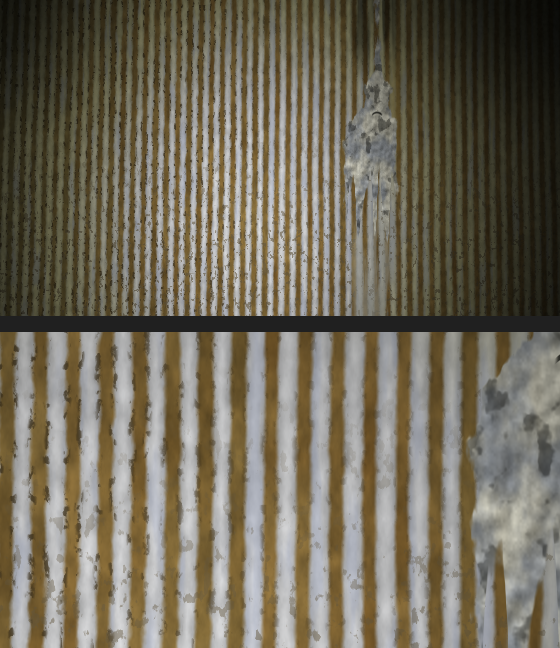
Top, the full canvas; bottom, a detail of the centre.
This texture is drawn by a WebGL 2 fragment shader. Its source:

```glsl
#version 300 es
precision highp float;
// Corrugated pale ribs with rusty grooves, a torn grey patch and a soft lamp glow.
uniform vec2 u_resolution;
out vec4 fragColor;

float hash(vec2 p) {
    vec3 q = fract(vec3(p.xyx) * 0.1031);
    q += dot(q, q.yzx + 33.33);
    return fract((q.x + q.y) * q.z);
}

float noise(vec2 p) {
    vec2 i = floor(p), f = fract(p);
    f = f * f * (3.0 - 2.0 * f);
    return mix(mix(hash(i), hash(i + vec2(1, 0)), f.x),
               mix(hash(i + vec2(0, 1)), hash(i + vec2(1, 1)), f.x), f.y);
}

float fbm(vec2 p) {
    float sum = 0.0, amp = 0.53;
    for (int i = 0; i < 4; i++) {
        sum += amp * noise(p);
        p = p * 2.03 + 17.1;
        amp *= 0.5;
    }
    return sum;
}

// Lamp falloff: wider to the left and upwards than to the right
float lampLight(vec2 p) {
    vec2 d = p - vec2(0.80, 0.30);
    float fall = d.x * d.x * (d.x > 0.0 ? 2.0 : 1.75) + d.y * d.y * 1.3;
    float topCorners = smoothstep(0.5, 1.05, p.y) * smoothstep(0.3, 0.95, abs(d.x));
    return exp(-fall - 0.7 * topCorners);
}

// Torn area: narrow at the top, ragged drips at the bottom
float tornMask(vec2 p, float px) {
    float halfWidth = mix(0.078, 0.042, smoothstep(0.60, 0.66, p.y));
    halfWidth *= 1.0 - smoothstep(0.70, 0.81, p.y);
    float ragged = 0.045 * (fbm(p * vec2(45, 22)) - 0.5);
    float side = abs(p.x - 1.174 - 0.02 * smoothstep(0.55, 0.7, p.y)) - halfWidth + ragged;
    float bottom = 0.36 + 0.26 * (noise(vec2(p.x * 75.0, 3.0)) - 0.5) + ragged;
    return (1.0 - smoothstep(-px, px + 0.004, side)) * smoothstep(-0.01, 0.015, p.y - bottom);
}

void main() {
    vec2 p = gl_FragCoord.xy / u_resolution.y;
    float px = 1.0 / u_resolution.y;
    float light = lampLight(p);

    // Ribs, leaning slightly towards the left
    float period = 0.03495;
    float u = (p.x - 0.025 * (1.15 - p.x) * (p.y - 0.5) - 0.8766) / period;
    u += 0.10 * (noise(vec2(p.x * 9.0, p.y * 4.0)) - 0.5);
    float id = floor(u + 0.5);
    float across = u - id;
    float rnd = hash(vec2(id + 80.0, 5.0));

    // Groove edges, rougher away from the middle
    float rough = mix(0.22, 0.11, smoothstep(0.55, 0.95, p.x));
    float wobble = rough * (fbm(vec2(id * 7.3 + across * 3.0, p.y * 48.0)) - 0.5);
    float edge = abs(across) - (0.215 + 0.05 * (rnd - 0.5) + wobble);
    float soft = 0.07 + 0.5 * px / period;
    float groove = 1.0 - smoothstep(-soft, soft, edge);

    // Rib paint, yellower where the light is weak
    float grain = fbm(p * vec2(90, 45));
    vec3 rib = mix(vec3(0.75, 0.73, 0.54), vec3(0.79, 0.79, 0.80), smoothstep(0.45, 0.85, light));
    rib *= 0.88 + 0.24 * grain;
    rib *= 1.0 - 0.14 * smoothstep(0.28, 0.0, edge);
    rib = mix(rib, vec3(0.60, 0.64, 0.76), 0.35 * smoothstep(0.5, 0.75, fbm(p * vec2(50, 7) + 31.0)));

    // Rust, with brown and olive streaks
    float streak = fbm(vec2(id * 3.7, p.y * 9.0) + 4.0);
    vec3 rust = mix(vec3(0.39, 0.27, 0.11), vec3(0.59, 0.48, 0.27), streak);
    rust = mix(rust, vec3(0.40, 0.39, 0.23), 0.45 * smoothstep(0.5, 0.0, p.x) + 0.2 * rnd);
    rust *= 0.8 + 0.4 * grain;
    vec3 color = mix(rib, rust, groove);

    // Dark flakes along the groove edges and chips on the lower ribs
    float flakes = smoothstep(0.56, 0.70, fbm(p * vec2(150, 100) + 9.0));
    float nearEdge = 1.0 - smoothstep(0.03, 0.16, abs(edge));
    float worn = 1.0 - 0.65 * smoothstep(0.6, 0.95, p.x);
    color = mix(color, vec3(0.23, 0.18, 0.10), 0.75 * flakes * nearEdge * worn);
    float chips = smoothstep(0.64, 0.72, fbm(p * vec2(110, 75) + 52.0));
    color = mix(color, vec3(0.38, 0.33, 0.24), 0.6 * chips * (1.0 - smoothstep(0.2, 0.7, p.y)));

    // Pale runs below the torn area, dark stains above it
    float column = 1.0 - smoothstep(0.05, 0.085, abs(p.x - 1.185));
    float run = column * (1.0 - smoothstep(0.2, 0.45, p.y));
    color = mix(color, vec3(0.70, 0.70, 0.67), 0.6 * run * smoothstep(0.3, 0.6, fbm(p * vec2(65, 6))));
    float stain = column * smoothstep(0.72, 0.9, p.y);
    color *= 1.0 - 0.45 * stain * smoothstep(0.3, 0.6, noise(p * vec2(55, 4)));
    float ochre = exp(-pow((p.x - 1.25) / 0.018, 2.0) - pow((p.y - 0.66) / 0.16, 2.0));
    color = mix(color, vec3(0.66, 0.56, 0.29), 0.55 * ochre);

    // Torn grey layer with scaly relief
    vec2 scale = p * vec2(48, 36);
    float relief = fbm(scale) - fbm(scale + vec2(-0.25, 0.35));
    vec3 torn = mix(vec3(0.61, 0.63, 0.66), vec3(0.87, 0.86, 0.80), smoothstep(0.35, 0.65, fbm(p * vec2(24, 15))));
    torn *= 0.94 + 0.8 * relief;
    torn *= 1.0 - 0.4 * smoothstep(0.58, 0.7, fbm(p * vec2(35, 28) + 7.0));
    color = mix(color, torn, 0.95 * tornMask(p, px));

    // Small curved crack
    vec2 c = p - vec2(1.193, 0.636);
    float crack = abs(c.y + 30.0 * c.x * c.x - 0.008) - 0.003;
    crack = (1.0 - smoothstep(-px, px, crack)) * (1.0 - smoothstep(0.012, 0.018, abs(c.x)));
    color *= 1.0 - 0.75 * crack;

    color *= light * 1.02;
    color += 0.018 * (fbm(p * 130.0) - 0.5) + vec3(0.012, 0.014, 0.008);
    fragColor = vec4(clamp(color, 0.0, 1.0), 1.0);
}
```
